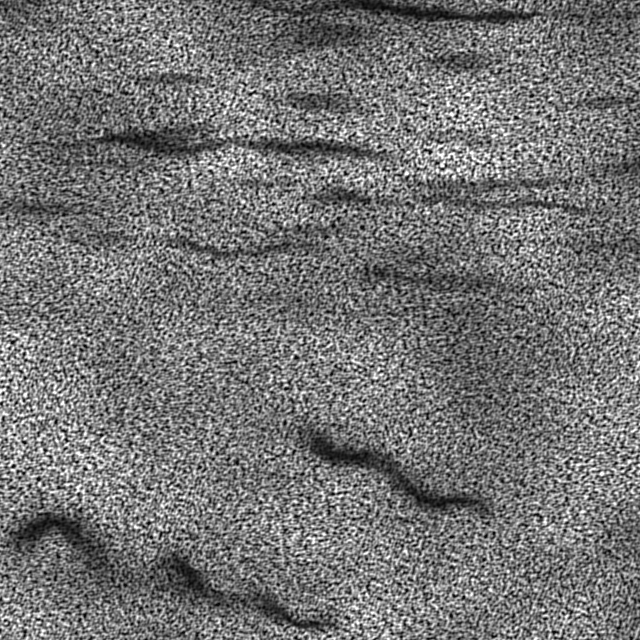
Give the GLSL for this texture, as a three.js fragment shader.

```glsl
// Grey speckled surface crossed by dark seams, like a grainy scan of layered rock.
// Two stretched gradient-noise grains multiply a soft tone; loops lay thin, nearly
// level seams in the upper half and broad slanting gashes near the bottom.

#define BASE_TONE 0.475
#define GRAIN_CONTRAST 2.25
#define MOTTLE_CONTRAST 0.45
#define WIDE_GRAIN vec2(135.0, 215.0)
#define TALL_GRAIN vec2(205.0, 155.0)
#define SEAM_COUNT 5
#define SEAM_WIDTH 0.009
#define GASH_COUNT 3
#define GASH_WIDTH 0.024
#define CRACK_DEPTH 0.78
#define WISP_DEPTH 0.4

varying vec2 vUv;

// Unit gradient at a lattice point
vec2 gradientAt(vec2 cell) {
  vec3 q = fract(vec3(cell.xyx) * vec3(0.1031, 0.1030, 0.0973));
  q += dot(q, q.yzx + 33.33);
  float angle = 6.28318 * fract((q.x + q.y) * q.z);
  return vec2(cos(angle), sin(angle));
}

// Gradient noise, roughly -0.7 to 0.7
float gradientNoise(vec2 p) {
  vec2 cell = floor(p);
  vec2 f = p - cell;
  vec2 u = f * f * f * (f * (f * 6.0 - 15.0) + 10.0);
  vec2 e = vec2(1.0, 0.0);
  float bottom = mix(dot(gradientAt(cell), f),
                     dot(gradientAt(cell + e.xy), f - e.xy), u.x);
  float top = mix(dot(gradientAt(cell + e.yx), f - e.yx),
                  dot(gradientAt(cell + e.xx), f - e.xx), u.x);
  return mix(bottom, top, u.y);
}

vec2 rotate(vec2 p, float angle) {
  float c = cos(angle), s = sin(angle);
  return vec2(c * p.x - s * p.y, s * p.x + c * p.y);
}

// Soft wandering crack: 1 on its centre line, 0 away from it
float crack(vec2 p, vec2 centre, float reach, float slope, float width,
            float wander, float seed) {
  float along = p.x - centre.x;
  float line = centre.y + slope * along
             + wander * gradientNoise(vec2(p.x * 8.0, seed));
  float swell = 1.0 + 1.3 * gradientNoise(vec2(p.x * 10.0, seed + 31.4));
  float across = (p.y - line) / (width * swell);
  float gaps = smoothstep(-0.45, 0.2, gradientNoise(vec2(p.x * 7.0, seed + 57.7)));
  float ends = 1.0 - smoothstep(0.55, 1.0, abs(along) / reach);
  return exp(-across * across) * mix(0.3, 1.0, gaps) * ends;
}

// All dark markings, merged
float markings(vec2 p) {
  // Ragged edges
  vec2 q = p + vec2(0.012, 0.007) * vec2(gradientNoise(p * 34.0 + 3.7),
                                        gradientNoise(p * 38.0 + 71.2));
  float clear = 1.0;

  // Level seams, closing up toward the middle and alternating sides
  for (int i = 0; i < SEAM_COUNT; i++) {
    float n = float(i);
    vec2 centre = vec2(mix(0.7, 0.34, mod(n, 2.0)), 0.98 - 0.21 * sqrt(n));
    float fade = 1.0 - 0.1 * n;
    clear *= 1.0 - CRACK_DEPTH * fade
           * crack(q, centre, 0.38 - 0.05 * n, -0.035, SEAM_WIDTH, 0.03, n * 7.3 + 0.5);
  }

  // Slanting gashes
  for (int i = 0; i < GASH_COUNT; i++) {
    float n = float(i);
    vec2 centre = vec2(0.16 + 0.23 * n, 0.13 + n * (0.13 * n - 0.2));
    clear *= 1.0 - CRACK_DEPTH
           * crack(q, centre, 0.18, -0.38, GASH_WIDTH - 0.003 * n, 0.09, n * 5.7 + 80.5);
  }

  // Faint level wisps in the upper half
  float wisps = smoothstep(0.12, 0.5, gradientNoise(q * vec2(4.5, 34.0) + 12.3));
  clear *= 1.0 - WISP_DEPTH * wisps * smoothstep(0.45, 0.65, p.y);
  return 1.0 - clear;
}

// Fine speckle whose stretch drifts between level and upright
float speckle(vec2 p) {
  float wide = gradientNoise(rotate(p, -0.12) * WIDE_GRAIN + 5.3);
  float tall = gradientNoise(rotate(p, 0.35) * TALL_GRAIN + 91.6);
  float upright = 0.5 + 0.4 * gradientNoise(p * 5.0 + 40.2);
  float clumps = gradientNoise(rotate(p, 0.7) * 75.0 + 23.9);
  return mix(wide, tall, upright) + 0.18 * clumps;
}

void main() {
  float mottle = gradientNoise(vUv * 4.0 + 17.4)
               + 0.5 * gradientNoise(vUv * vec2(9.0, 14.0) + 63.1);
  float tone = BASE_TONE * (1.0 + MOTTLE_CONTRAST * mottle) * (1.0 - markings(vUv));
  float grey = tone * (1.0 + GRAIN_CONTRAST * speckle(vUv));
  gl_FragColor = vec4(vec3(clamp(grey, 0.03, 1.0)), 1.0);
}
```
